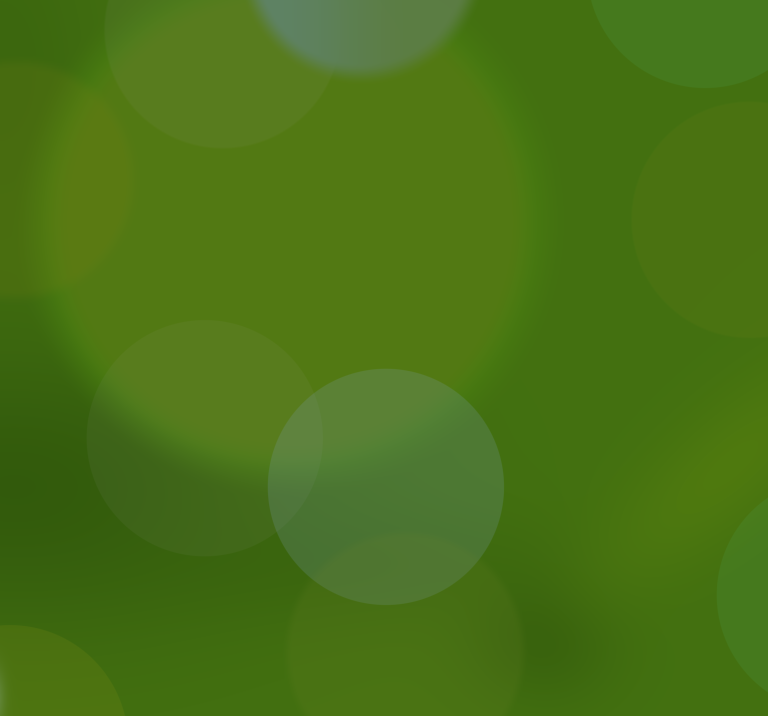
Reproduce this background procedurally as a Shadertoy shader.

```glsl
// Soft green backdrop with translucent bokeh discs of equal radius.
// Gaussian shadows and glows shade the base, then a large blurred disc
// and a loop of tinted discs are blended over it.

// Coverage of a disc whose edge fades over +-blur
float disc(vec2 p, vec2 centre, float radius, float blur)
{
    float edge = max(blur, 0.75 / iResolution.y);
    return 1.0 - smoothstep(-edge, edge, length(p - centre) - radius);
}

// Elliptical falloff around a centre
float glow(vec2 p, vec2 centre, vec2 size)
{
    vec2 d = (p - centre) / size;
    return exp(-dot(d, d));
}

void mainImage(out vec4 fragColor, in vec2 fragCoord)
{
    // Canvas height is one unit
    vec2 p = fragCoord / iResolution.y;

    // Base green with broad shadows
    vec3 color = vec3(0.262, 0.44, 0.062);
    vec3 shadow = vec3(0.19, 0.345, 0.045);
    color = mix(color, shadow, 0.9 * glow(p, vec2(0.02, 0.32), vec2(0.38, 0.21)));
    color = mix(color, shadow, 0.4 * glow(p, vec2(0.0, 0.9), vec2(0.16, 0.3)));
    color = mix(color, shadow, 0.65 * glow(p, vec2(0.76, 0.11), vec2(0.10, 0.09)));
    color = mix(color, shadow, 0.3 * glow(p, vec2(0.5, 0.21), vec2(0.3, 0.08)));

    // Diagonal light streak at the right
    vec2 along = normalize(vec2(0.75, 0.66));
    vec2 q = p - vec2(1.02, 0.35);
    vec2 streak = vec2(dot(q, along), dot(q, vec2(-along.y, along.x)));
    color = mix(color, vec3(0.315, 0.48, 0.055), 0.85 * glow(streak, vec2(0.0), vec2(0.24, 0.08)));

    // Large disc: green rim around an olive core
    vec2 heart = vec2(0.405, 0.69);
    color = mix(color, vec3(0.28, 0.48, 0.065), disc(p, heart, 0.355, 0.035));
    color = mix(color, vec3(0.323, 0.475, 0.073), disc(p, heart, 0.328, 0.024));

    // Translucent discs: centre and blur, then tint and opacity
    const int COUNT = 9;
    vec3 place[COUNT] = vec3[COUNT](
        vec3(0.311, 0.958, 0.002), vec3(0.286, 0.388, 0.001),
        vec3(0.020, 0.749, 0.012), vec3(1.047, 0.693, 0.002),
        vec3(0.985, 1.042, 0.001), vec3(1.166, 0.169, 0.001),
        vec3(0.014, -0.038, 0.001), vec3(0.539, 0.320, 0.001),
        vec3(0.566, 0.090, 0.008));
    vec4 tint[COUNT] = vec4[COUNT](
        vec4(0.60, 0.60, 0.60, 0.085), vec4(0.60, 0.60, 0.60, 0.080),
        vec4(0.50, 0.50, 0.07, 0.17), vec4(0.45, 0.50, 0.10, 0.15),
        vec4(0.30, 0.62, 0.33, 0.19), vec4(0.30, 0.62, 0.33, 0.19),
        vec4(0.50, 0.55, 0.08, 0.20), vec4(0.48, 0.62, 0.72, 0.21),
        vec4(0.45, 0.52, 0.16, 0.15));
    for (int i = 0; i < COUNT; i++)
        color = mix(color, tint[i].rgb, tint[i].a * disc(p, place[i].xy, 0.165, place[i].z));

    // Blurred pale disc at the top, bluer to the left
    vec3 pale = mix(vec3(0.37, 0.51, 0.40), vec3(0.36, 0.49, 0.27), smoothstep(0.38, 0.58, p.x));
    color = mix(color, pale, 0.96 * disc(p, vec2(0.506, 1.056), 0.160, 0.016));

    // Small pale gleam at the left edge
    color = mix(color, vec3(0.45, 0.58, 0.35), 0.7 * glow(p, vec2(-0.008, 0.025), vec2(0.014, 0.04)));

    fragColor = vec4(color, 1.0);
}
```
